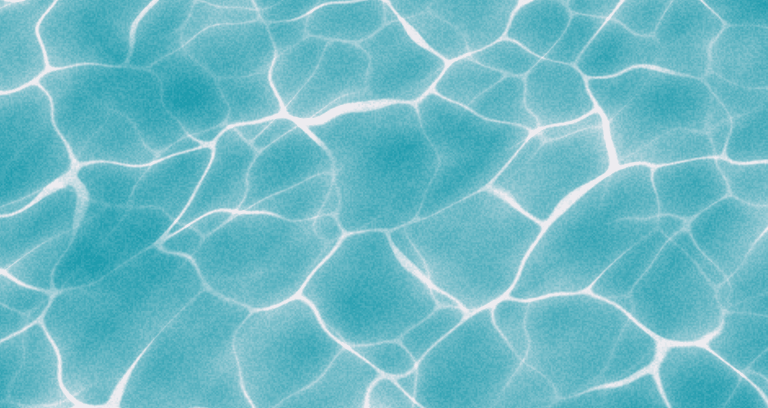
This texture is drawn by a Shadertoy shader. Its source:

```glsl
const vec3 DEEP_WATER = vec3(0.12, 0.61, 0.68);
const vec3 SUNLIT_FOAM = vec3(0.93, 0.925, 0.94);

vec2 hash2(vec2 p) {
    vec3 q = fract(p.xyx * vec3(0.1031, 0.1030, 0.0973));
    q += dot(q, q.yzx + 33.33);
    return fract((q.xx + q.yz) * q.zy);
}

// Smooth value noise, used for the fine grain
float valueNoise(vec2 p) {
    vec2 i = floor(p), f = fract(p);
    f = f * f * (3.0 - 2.0 * f);
    float low = mix(hash2(i).x, hash2(i + vec2(1, 0)).x, f.x);
    float high = mix(hash2(i + vec2(0, 1)).x, hash2(i + vec2(1, 1)).x, f.x);
    return mix(low, high, f.y);
}

// Layered sines, roughly 0 to 1
float swell(vec2 p, float phase) {
    float a = sin(p.x + 1.4 * sin(0.8 * p.y + phase) + phase);
    float b = sin(1.3 * p.y - 0.6 * p.x + 1.2 * sin(1.1 * p.x - phase));
    return 0.5 + 0.25 * (a + b);
}

// Bend straight cell walls into wavy strands
vec2 ripple(vec2 p, float phase) {
    p += 0.17 * sin(1.9 * p.yx + vec2(phase, 1.7 + phase));
    p += 0.065 * sin(4.7 * p.yx + vec2(2.1, phase));
    return p + 0.022 * sin(11.3 * p.yx + vec2(phase, 0.6));
}

// Stretch space along a diagonal direction
vec2 stretch(vec2 p, float angle, float amount) {
    vec2 along = vec2(cos(angle), sin(angle));
    return p - along * dot(p, along) * (1.0 - 1.0 / amount);
}

// Soft distance to the walls of a cellular pattern, rounded at junctions
float wallDistance(vec2 p, float seed, float sharpness) {
    vec2 cell = floor(p), nearest = vec2(0), home = vec2(0);
    float best = 9.0;
    for (int y = -1; y <= 1; y++)
    for (int x = -1; x <= 1; x++) {
        vec2 id = cell + vec2(x, y);
        vec2 r = id + hash2(id + seed) - p;
        if (dot(r, r) < best) {
            best = dot(r, r);
            nearest = r;
            home = id;
        }
    }
    float sum = 0.0;
    for (int y = -2; y <= 2; y++)
    for (int x = -2; x <= 2; x++) {
        if (x == 0 && y == 0) continue;
        vec2 id = home + vec2(x, y);
        vec2 r = id + hash2(id + seed) - p;
        float d = dot(0.5 * (nearest + r), normalize(r - nearest));
        sum += exp(-sharpness * d);
    }
    return -log(sum) / sharpness;
}

// Bright thread with a softer edge
float thread(float d, float width, float blur) {
    return 1.0 - smoothstep(width - blur, width + blur, d);
}

float halo(float d, float reach) {
    return exp(-max(d, 0.0) / reach);
}

void mainImage(out vec4 fragColor, in vec2 fragCoord) {
    vec2 uv = fragCoord / iResolution.y;
    vec2 p = uv * (4.3 + 0.5 * uv.y) + vec2(20.0, 31.0);

    // Main net of light and a fainter, diagonal one below it
    vec2 mainSpace = ripple(stretch(p, 0.55, 1.35), 0.4);
    vec2 faintSpace = ripple(stretch(p * 1.3, 0.65, 1.8), 2.9);
    float mainWall = wallDistance(mainSpace, 7.0, 42.0);
    float faintWall = wallDistance(faintSpace, 53.0, 30.0);

    // Strength and width drift along the strands
    float strength = smoothstep(0.1, 0.7, swell(p * 1.9, 1.3));
    float faintStrength = smoothstep(0.25, 0.8, swell(p * 1.5, 4.2));
    float patchiness = pow(swell(p * 2.3, 2.6), 7.0);
    float width = 0.008 + 0.008 * strength + 0.045 * patchiness;

    // Broad tints, mottling and thin drifting streaks in the water
    float light = 0.24 * swell(p * 0.8, 0.7) + 0.22 * swell(p * 2.3, 5.1);
    light += 0.10 * (swell(ripple(p, 1.1) * 5.5, 2.2) - 0.5);
    vec2 streakSpace = stretch(p, 0.6, 3.0) * 7.0;
    light += 0.12 * (swell(streakSpace, 3.3) - 0.5);

    // Wide glow, then the thin cores
    light += (0.13 + 0.17 * strength) * halo(mainWall, 0.12);
    light += (0.06 + 0.17 * faintStrength) * halo(faintWall, 0.10);
    light += (0.12 + 0.34 * strength) * thread(mainWall, width, 0.017);
    light += 0.20 * faintStrength * thread(faintWall, 0.010, 0.022);

    // Fine grain
    light += 0.19 * (valueNoise(uv * 250.0) - 0.5);

    fragColor = vec4(mix(DEEP_WATER, SUNLIT_FOAM, clamp(light, 0.0, 1.0)), 1.0);
}
```
